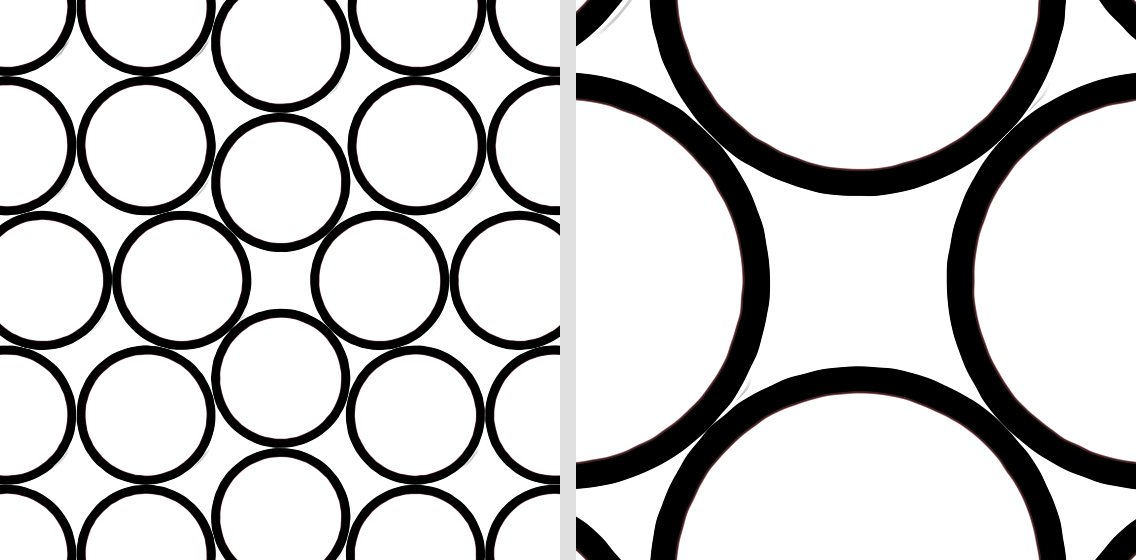
Left, the full canvas; right, a detail of the centre.
A WebGL 1 fragment shader for this pattern:

```glsl
precision highp float;
// Touching black rings on white: a cross of rings on the axes and a square grid in each quadrant.

#define CENTRE vec2(0.5013, 0.4993)
#define PITCH 0.2487          // spacing of neighbouring rings
#define AXIS_START 0.1768     // first ring along each axis
#define GRID_START 0.2405     // first ring of each quadrant grid
#define SKEW 0.0030           // sideways slip of the upper right grid
#define OUTER 0.1242
#define INNER 0.1078
#define FRINGE 0.0014         // width of the reddish inner rim
#define WOBBLE 0.0007         // roughness of the ring edges
#define HAIRLINE 0.30         // strength of the stray hairlines

uniform vec2 u_resolution;

const float TAU = 6.2831853;
const float EDGE_CELLS = 72.0;
const vec3 PAPER = vec3(1.0);
const vec3 ROSE = vec3(0.59, 0.36, 0.40);
const vec3 MAROON = vec3(0.24, 0.13, 0.13);
const vec3 INK = vec3(0.0);

float hash(vec2 p) {
  vec3 q = fract(p.xyx * 0.1031);
  q += dot(q, q.yzx + 33.33);
  return fract((q.x + q.y) * q.z);
}

// Smooth noise around a ring, from -0.5 to 0.5
float edgeNoise(float turn, float seed) {
  float a = (turn + 0.5) * EDGE_CELLS;
  float cell = floor(a);
  float left = hash(vec2(mod(cell, EDGE_CELLS), seed));
  float right = hash(vec2(mod(cell + 1.0, EDGE_CELLS), seed));
  return mix(left, right, smoothstep(0.0, 1.0, a - cell)) - 0.5;
}

// Keep whichever centre is closer to the point
void keepNearest(vec2 p, vec2 candidate, inout vec2 nearest) {
  if (distance(p, candidate) < distance(p, nearest)) nearest = candidate;
}

// Nearest ring centre, found in the folded quadrant
vec2 nearestCentre(vec2 folded, float slip) {
  vec2 nearest = vec2(9.0);
  for (int i = 0; i < 2; i++) {
    float along = AXIS_START + PITCH * float(i);
    keepNearest(folded, vec2(along, 0.0), nearest);
    keepNearest(folded, vec2(0.0, along - 0.002), nearest);
    for (int j = 0; j < 2; j++) {
      vec2 grid = GRID_START + PITCH * vec2(float(i), float(j));
      keepNearest(folded, grid + vec2(slip, 0.0), nearest);
    }
  }
  return nearest;
}

void main() {
  float size = min(u_resolution.x, u_resolution.y);
  float aa = 0.6 / size;
  vec2 p = (gl_FragCoord.xy - 0.5 * u_resolution) / size + 0.5 - CENTRE;

  // Unfold the nearest ring so its wear keeps one direction everywhere
  vec2 side = step(vec2(0.0), p) * 2.0 - 1.0;
  vec2 centre = nearestCentre(abs(p), SKEW * step(0.0, p.x) * step(0.0, p.y)) * side;
  vec2 local = p - centre;
  float radius = length(local);
  float turn = atan(local.y, local.x) / TAU;
  float seed = floor(hash(floor(centre * 100.0 + 0.5) + 90.0) * 500.0);

  // Rough edges
  float rough = WOBBLE * edgeNoise(turn, seed);
  float fromInner = radius - INNER - rough;
  float fromOuter = radius - OUTER - WOBBLE * edgeNoise(turn, seed + 7.0);

  // Stray hairline outside the lower right of the ring
  float arc = smoothstep(0.035, 0.010, abs(turn + 0.105));
  float offset = OUTER + 0.0028 + 0.002 * edgeNoise(turn, seed + 13.0);
  float hair = 1.0 - smoothstep(0.0005, 0.0005 + 2.0 * aa, abs(radius - offset));
  vec3 colour = PAPER * (1.0 - HAIRLINE * arc * hair * hash(vec2(seed, 3.0)));

  // Ring: rose rim, maroon, then ink
  vec3 ring = mix(ROSE, MAROON, smoothstep(-aa, aa, fromInner - 0.3 * FRINGE));
  ring = mix(ring, INK, smoothstep(-aa, aa, fromInner - FRINGE));
  float cover = smoothstep(-aa, aa, fromInner) * (1.0 - smoothstep(-aa, aa, fromOuter));
  gl_FragColor = vec4(mix(colour, ring, cover), 1.0);
}
```
